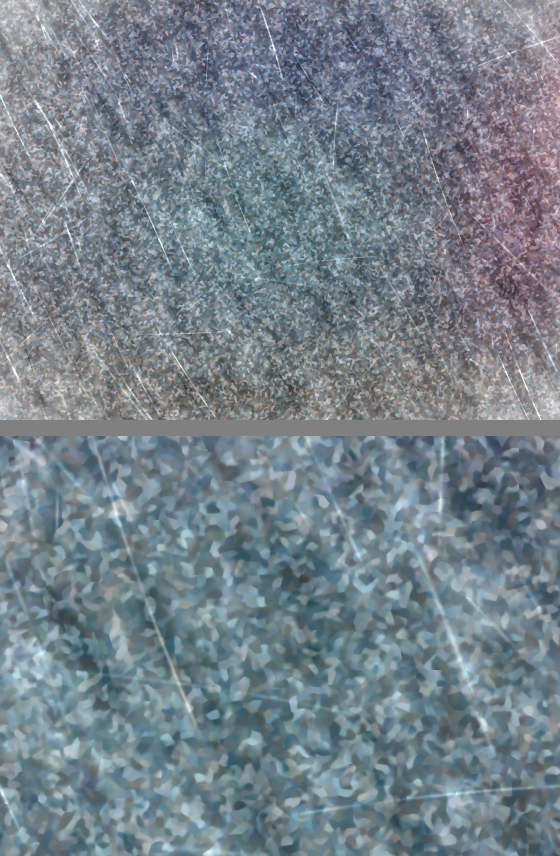
Top, the full canvas; bottom, a detail of the centre.
A Shadertoy shader for this texture:

```glsl
// Scratched brushed metal under a microscope: coloured grain, haze and fine bright scratches.

const float PI = 3.14159265;
const float MAIN_ANGLE = -1.06;   // prevailing scratch direction

const vec3 GREY  = vec3(0.47, 0.475, 0.51);
const vec3 TEAL  = vec3(0.42, 0.52, 0.55);
const vec3 BLUE  = vec3(0.42, 0.44, 0.55);
const vec3 MAUVE = vec3(0.52, 0.42, 0.48);
const vec3 WARM  = vec3(0.50, 0.49, 0.48);
const vec3 ROSE  = vec3(0.76, 0.63, 0.68);
const vec3 HAZE  = vec3(0.70, 0.71, 0.72);

vec3 hash3(vec2 p) {
    vec3 q = fract(p.xyx * vec3(0.1031, 0.1030, 0.0973));
    q += dot(q, q.yxz + 33.33);
    return fract((q.xxy + q.yzz) * q.zyx);
}

float valueNoise(vec2 p) {
    vec2 i = floor(p), f = fract(p);
    f = f * f * (3.0 - 2.0 * f);
    float low  = mix(hash3(i).x, hash3(i + vec2(1, 0)).x, f.x);
    float high = mix(hash3(i + vec2(0, 1)).x, hash3(i + vec2(1, 1)).x, f.x);
    return mix(low, high, f.y);
}

vec2 rotate(vec2 p, float angle) {
    float c = cos(angle), s = sin(angle);
    return vec2(c * p.x + s * p.y, c * p.y - s * p.x);
}

float blob(vec2 uv, vec2 centre, vec2 radius) {
    vec2 d = (uv - centre) / radius;
    return exp(-dot(d, d));
}

// Soft colour zones of the lit surface
vec3 surfaceColour(vec2 uv, float edge) {
    vec3 c = mix(GREY, WARM, 1.0 - smoothstep(0.05, 0.35, uv.y));
    c = mix(c, BLUE, blob(uv, vec2(0.55, 0.83), vec2(0.35, 0.22)));
    c = mix(c, TEAL, blob(uv, vec2(0.47, 0.46), vec2(0.27, 0.30)));
    c = mix(c, MAUVE, blob(uv, vec2(0.94, 0.48), vec2(0.13, 0.32)));
    c = mix(c, HAZE, 0.85 * edge);
    c = mix(c, HAZE, 0.5 * blob(uv, vec2(0.0, 0.72), vec2(0.16, 0.35)));
    return mix(c, ROSE, 0.8 * blob(uv, vec2(1.02, 0.74), vec2(0.07, 0.22)));
}

// Blended, randomly turned oval grains; returns a signed colour offset
vec3 grains(vec2 p) {
    vec2 id = floor(p), f = fract(p);
    vec3 sum = vec3(0.0);
    float total = 0.0;
    for (int y = -1; y <= 1; y++)
    for (int x = -1; x <= 1; x++) {
        vec2 cell = vec2(x, y);
        vec3 place = hash3(id + cell + 11.0);
        vec3 look = hash3(id + cell + 257.0);
        vec2 d = rotate(f - cell - place.xy, place.z * PI) * vec2(0.7, 1.5);
        float weight = exp(-5.5 * dot(d, d));
        vec3 tint = vec3(-0.20, 0.0, 0.24) * (look.y - 0.5)
                  + vec3(-0.14, 0.10, 0.08) * (look.z - 0.5);
        sum += weight * (look.x * look.x - 0.33 + tint);
        total += weight;
    }
    return sum / total;
}

// Slightly bent line with tapered ends and broken brightness
float scratch(vec2 p, vec2 centre, float angle, float halfLength, float width, float bend, float seed) {
    vec2 d = rotate(p - centre, angle);
    d.y += bend * d.x * d.x;
    if (abs(d.x) > halfLength || abs(d.y) > 3.0 * width) return 0.0;
    float taper = 1.0 - smoothstep(0.5, 1.0, abs(d.x) / halfLength);
    float dash = smoothstep(0.2, 0.75, valueNoise(vec2(d.x * 60.0, seed * 7.3)));
    return exp(-d.y * d.y / (width * width)) * taper * (0.3 + 0.7 * dash);
}

// Sum of scattered scratches; spread widens their directions
vec3 scratches(vec2 p, float aspect, int count, float spread, float reach, float seed) {
    vec3 light = vec3(0.0);
    for (int i = 0; i < count; i++) {
        float n = float(i) + seed;
        vec3 place = hash3(vec2(n, 3.7));
        vec3 shape = hash3(vec2(n, 91.2));
        vec3 look = hash3(vec2(n, 47.9));
        float angle = MAIN_ANGLE + spread * (place.z - 0.5);
        float halfLength = reach * mix(0.3, 1.0, shape.x);
        float width = max(mix(0.0013, 0.0025, shape.y), 0.65 / iResolution.y);
        float line = scratch(p, place.xy * vec2(aspect, 1.0), angle, halfLength,
                             width, 0.6 * (shape.z - 0.5), n);
        vec3 tint = mix(vec3(0.78, 1.0, 1.08), vec3(1.05, 0.98, 0.88), look.y);
        light += line * tint * mix(0.12, 0.50, look.x * look.x);
    }
    return light;
}

void mainImage(out vec4 fragColor, in vec2 fragCoord) {
    vec2 uv = fragCoord / iResolution.xy;
    vec2 p = fragCoord / iResolution.y;
    float aspect = iResolution.x / iResolution.y;
    float edge = smoothstep(0.44, 0.74, length(uv - 0.5));
    vec3 colour = surfaceColour(uv, edge);

    // Cloudy mottling and streaks along the prevailing direction
    vec2 along = rotate(p, MAIN_ANGLE);
    colour += 0.12 * (valueNoise(p * 26.0) - 0.5);
    colour += 0.14 * (valueNoise(along * vec2(6.0, 36.0) + 20.0) - 0.5);
    colour += 0.10 * (valueNoise(along * vec2(22.0, 90.0) + 70.0) - 0.5);

    // Fine and coarse grain, softer in the hazy corners
    vec3 grain = 0.32 * grains(p * 160.0) + 0.15 * grains(p * 85.0 + 40.0);
    colour += grain * mix(1.0, 0.6, edge);

    // Dark grooves, then long, crossing and short bright scratches
    colour -= 0.45 * scratches(p, aspect, 24, 0.7, 0.16, 400.0);
    colour += scratches(p, aspect, 54, 0.40, 0.22, 10.0);
    colour += 0.6 * scratches(p, aspect, 36, 2.0 * PI, 0.16, 150.0);
    colour += 0.8 * scratches(p, aspect, 90, 1.4, 0.04, 250.0);

    fragColor = vec4(clamp(colour, 0.0, 1.0), 1.0);
}
```
